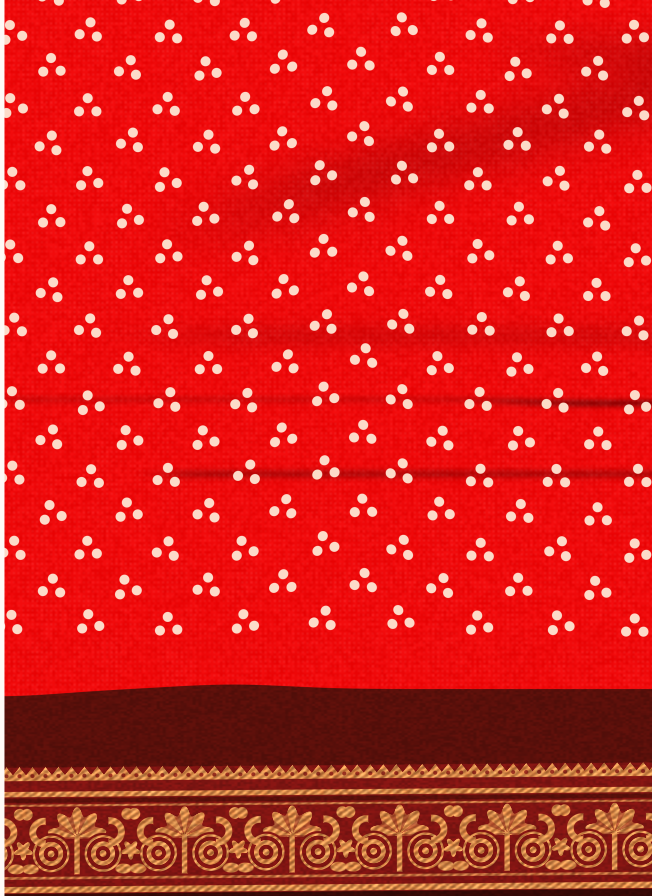
Give the GLSL for this pattern, as a WebGL 1 fragment shader.

```glsl
precision highp float;
// Red woven cloth with scattered three-dot clusters above a brown and gold floral border.
uniform vec2 u_resolution;

// Lengths are percent of the canvas height, y runs downward.
#define COLUMN_PITCH 8.71
#define ROW_PITCH 4.134
#define FIRST_CLUSTER vec2(1.3, 3.52)
#define DOT_RADIUS 0.56
#define THREAD_PITCH 0.52
#define MOTIF_PITCH 12.0
#define BAND_CENTER 93.65

const vec3 RED = vec3(0.94, 0.035, 0.04);
const vec3 CREAM = vec3(0.99, 0.86, 0.79);
const vec3 BROWN = vec3(0.35, 0.06, 0.04);
const vec3 MAROON = vec3(0.50, 0.08, 0.07);
const vec3 GOLD = vec3(0.80, 0.46, 0.22);
const vec3 PALE_GOLD = vec3(0.94, 0.66, 0.38);

float hash(vec2 p) {
  p = fract(p * vec2(0.1031, 0.1137));
  p += dot(p, p.yx + 33.3);
  return fract((p.x + p.y) * p.x * 17.0);
}

float noise(vec2 p) {
  vec2 i = floor(p), f = fract(p);
  f = f * f * (3.0 - 2.0 * f);
  return mix(mix(hash(i), hash(i + vec2(1.0, 0.0)), f.x),
             mix(hash(i + vec2(0.0, 1.0)), hash(i + 1.0), f.x), f.y);
}

float cover(float d) {
  float aa = 70.0 / u_resolution.y;
  return 1.0 - smoothstep(-aa, aa, d);
}

float stripe(float y, float center, float halfWidth) {
  return cover(abs(y - center) - halfWidth);
}

float bell(float x) { return exp(-x * x); }

// Staggered rows of three dots, each cluster slightly shifted and turned.
float dotClusters(vec2 p) {
  p.y += 0.8 * bell((p.x - 38.5) / 8.0) - 0.3 * smoothstep(55.0, 72.0, p.x);
  p -= FIRST_CLUSTER;
  float row = floor(p.y / ROW_PITCH + 0.5);
  p.x -= mod(row, 2.0) * 0.5 * COLUMN_PITCH;
  float column = floor(p.x / COLUMN_PITCH + 0.5);
  vec2 id = vec2(column, row) + 40.0;
  vec2 q = p - vec2(column * COLUMN_PITCH, row * ROW_PITCH);
  q -= 0.45 * (vec2(hash(id), hash(id + 71.0)) - 0.5);
  float turn = 0.6 * (hash(id + 19.0) - 0.5);
  float d = 10.0;
  for (int i = 0; i < 3; i++) {
    float a = turn + float(i) * 2.0944;
    d = min(d, length(q - vec2(sin(a) * 1.12, -cos(a) * 0.98)) - DOT_RADIUS);
  }
  return cover(d) * (row < 16.5 ? 1.0 : 0.0);
}

// Red ground with broad shadows, narrow creases and a thread grid.
vec3 cloth(vec2 p) {
  float diagonal = p.y - 25.5 + 0.28 * (p.x - 20.0);
  float shade = 0.13 * bell(diagonal / 4.0) * smoothstep(12.0, 40.0, p.x);
  shade += 0.09 * bell((p.y - 37.5) / 1.5) * smoothstep(8.0, 30.0, p.x);
  float right = smoothstep(48.0, 66.0, p.x);
  shade += (0.10 + 0.25 * right) * bell((p.y - 44.6 - 0.4 * right) / 0.5);
  shade += 0.22 * bell((p.y - 52.9) / 0.55) * smoothstep(14.0, 23.0, p.x);
  shade += 0.10 * bell((p.y - 6.0) / 3.0) * smoothstep(50.0, 70.0, p.x);
  vec2 thread = 0.5 + 0.5 * cos(p * 6.2832 / THREAD_PITCH);
  float weave = thread.x * thread.y * (0.4 + 0.6 * noise(p * 0.7));
  vec3 c = RED * (1.0 - shade) + vec3(0.0, 0.07, 0.07) * weave;
  return c - 0.05 * (noise(p * 3.0) - 0.4);
}

// Mirrored fan, paisley and small blossom, returned as gold coverage.
float floralMotif(vec2 p) {
  vec2 m = vec2(abs(mod(p.x - 32.6 + 0.5 * MOTIF_PITCH, MOTIF_PITCH) - 0.5 * MOTIF_PITCH),
                p.y - BAND_CENTER);
  // Fan of petals on a stem
  vec2 f = m - vec2(0.0, -0.5);
  float a = atan(f.x, -f.y);
  float fan = max(length(f) - 2.8 - 0.5 * cos(a * 9.0), f.y - 0.2);
  float gold = cover(fan) * (0.55 + 0.45 * smoothstep(-0.7, 0.1, cos(a * 9.0)));
  gold = max(gold, cover(max(m.x - 0.3, abs(m.y - 1.5) - 2.2)));
  // Paisley body with a curled tip
  vec2 b = m - vec2(2.9, 1.4);
  float body = length(b) - 2.05;
  float rings = smoothstep(-0.5, 0.2, cos(body * 6.5));
  gold = max(gold * cover(-body + 0.25), cover(body) * rings);
  vec2 t = m - vec2(3.7, -1.0);
  float tip = max(abs(length(t) - 1.25) - 0.38, -t.x - 0.2);
  gold = max(gold, cover(tip));
  // Blossom between paisleys, with beads above and leaves below
  vec2 s = m - vec2(6.0, 1.0);
  float petals = length(s) - 0.85 - 0.25 * cos(5.0 * atan(s.x, s.y));
  gold = max(gold, cover(petals));
  gold = max(gold, cover(length(m - vec2(5.6, -3.0)) - 0.65));
  gold = max(gold, cover(length((m - vec2(5.2, 3.1)) * vec2(0.6, 1.0)) - 0.55));
  return gold * cover(abs(m.y) - 3.8);
}

vec3 border(vec2 p) {
  p.y += 0.6 * (p.x / 72.0 - 0.5);
  vec3 c = mix(MAROON, BROWN, cover(p.y - 85.4));
  c = mix(c, BROWN, stripe(p.y, 89.1, 0.25));
  // Toothed edging and narrow gold lines
  float tooth = abs(fract(p.x / 1.45) - 0.5) * 2.0;
  float gold = cover(max(85.35 + tooth * 0.9 - p.y, p.y - 86.9));
  gold *= 1.0 - 0.8 * cover(length(vec2(tooth * 0.7, p.y - 86.35)) - 0.22);
  gold = max(gold, stripe(p.y, 88.4, 0.3));
  gold = max(gold, 0.75 * stripe(p.y, 89.65, 0.12));
  gold = max(gold, 0.75 * stripe(p.y, 97.75, 0.15));
  gold = max(gold, stripe(p.y, 99.05, 0.35));
  gold = max(gold, floralMotif(p));
  c = mix(c, BROWN * 0.6, cover(99.5 - p.y));
  // Metallic thread sheen
  float hatch = 0.5 + 0.5 * sin((p.x + p.y * 1.4) * 6.0);
  float sheen = clamp(0.55 * hatch + 0.7 * noise(p * 2.5) - 0.15, 0.0, 1.0);
  c = mix(c, mix(GOLD, PALE_GOLD, sheen) * (0.85 + 0.2 * hatch), gold);
  return c * (0.88 + 0.24 * noise(p * vec2(3.0, 4.5)));
}

void main() {
  vec2 p = gl_FragCoord.xy * 100.0 / u_resolution.y;
  p.y = 100.0 - p.y;
  vec3 color = mix(cloth(p), CREAM, dotClusters(p));
  float hem = 76.9 - 0.5 * bell((p.x - 26.0) / 9.0) + 0.8 * bell(p.x / 10.0);
  color = mix(color, border(p), cover(hem - p.y));
  // Pale margin along the left side
  color = mix(color, vec3(1.0, 0.98, 0.97), cover(p.x - 0.5));
  gl_FragColor = vec4(clamp(color, 0.0, 1.0), 1.0);
}
```
